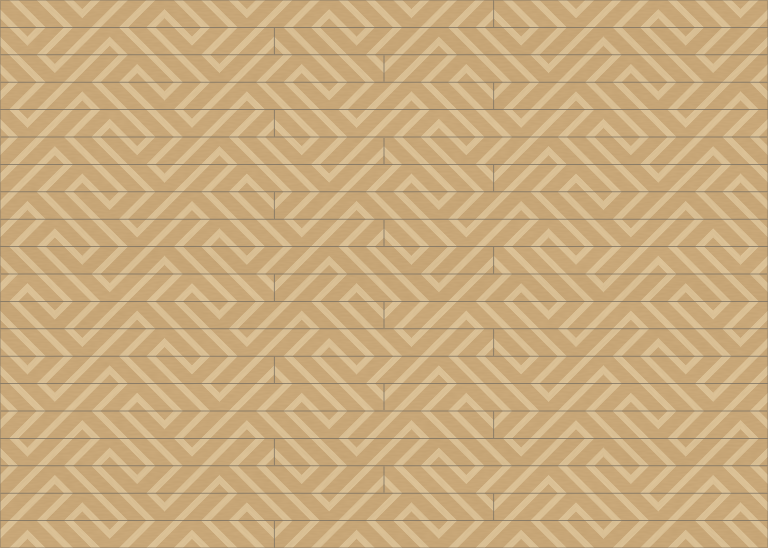
This pattern is drawn by a Shadertoy shader. Its source:

```glsl
// Wooden planks inlaid with pale diagonal bands that fold into interlocking hooks.
// Each square cell slants its bands left or right in runs of three cells; the runs
// drift from row to row, and seams, end joints and faint gradient-noise grain lie on top.

const vec2  CELLS       = vec2(28.0, 20.0);  // cells across, plank rows down
const float RUN         = 3.0;               // cells between folds
const float FIRST_FOLD  = 3.0;               // first valley in the top row
const float ODD_SHIFT   = 4.0;               // extra offset of every second row
const float BAND_WIDTH  = 1.0 / 3.0;         // share of a cell
const float SEAM_WIDTH  = 0.027;
const float FIRST_JOINT = 10.0;
const float JOINT_STEP  = 4.0;
const float GRAIN       = 0.018;
const float TONE_SPREAD = 0.010;
const vec3  WOOD  = vec3(0.782, 0.652, 0.467);
const vec3  INLAY = vec3(0.854, 0.752, 0.582);
const vec3  SEAM  = vec3(0.46, 0.43, 0.38);

float hash(vec2 p) {
    p = fract(p * vec2(0.1031, 0.1137));
    p += dot(p, p.yx + 33.33);
    return fract((p.x + p.y) * p.x * 17.0);
}

float cornerSlope(vec2 corner, vec2 offset) {
    float angle = 6.2832 * hash(corner);
    return dot(vec2(cos(angle), sin(angle)), offset);
}

float gradientNoise(vec2 p) {
    vec2 i = floor(p), f = fract(p);
    vec2 u = f * f * f * (f * (f * 6.0 - 15.0) + 10.0);
    vec2 e = vec2(1.0, 0.0);
    float low  = mix(cornerSlope(i, f), cornerSlope(i + e, f - e), u.x);
    float high = mix(cornerSlope(i + e.yx, f - e.yx), cornerSlope(i + 1.0, f - 1.0), u.x);
    return mix(low, high, u.y);
}

// Position of the end joint in a plank row
float jointOf(float row) {
    return FIRST_JOINT + JOINT_STEP * mod(row + 2.0, 3.0);
}

// +1 where bands rise to the right, -1 where they fall
float slantOf(vec2 cell) {
    float valley = FIRST_FOLD - floor(cell.y / 2.0) + ODD_SHIFT * mod(cell.y, 2.0);
    float phase = mod(cell.x - valley + 0.5, 2.0 * RUN);
    return phase < RUN ? 1.0 : -1.0;
}

// Share of a pixel covered by a thin line at the given distance
float lineCoverage(float dist, float width, float pixel) {
    float peak = min(1.0, width / pixel);
    return clamp((0.5 * width - dist) / pixel + 0.5, 0.0, peak);
}

void mainImage(out vec4 fragColor, in vec2 fragCoord) {
    // Cell space, rows counted from the top
    vec2 uv = fragCoord / iResolution.xy;
    vec2 p = vec2(uv.x, 1.0 - uv.y) * CELLS;
    float pixel = CELLS.x / iResolution.x;
    vec2 cell = floor(p);
    float joint = jointOf(cell.y);
    float board = step(joint, p.x);

    // Folded inlay bands
    float slant = slantOf(cell);
    float bandEdge = abs(fract(p.y + slant * p.x) - 0.5) - 0.5 * BAND_WIDTH;
    float inlay = 1.0 - smoothstep(-0.7 * pixel, 0.7 * pixel, bandEdge);

    // Grain runs along the plank in the wood and along the band in the inlay
    float woodGrain = gradientNoise(p * vec2(3.0, 14.0) + cell.y * 7.3);
    vec2 bandAxes = vec2(p.x - slant * p.y, p.y + slant * p.x);
    float inlayGrain = gradientNoise(bandAxes * vec2(2.0, 12.0) + 40.0);
    float tone = TONE_SPREAD * (hash(vec2(cell.y + 3.0, board + 11.0)) - 0.5);
    vec3 color = mix(WOOD + GRAIN * woodGrain, INLAY + GRAIN * inlayGrain, inlay) + tone;

    // Seams between rows, end joints and the outer ends
    float rowGap = abs(p.y - floor(p.y + 0.5));
    float endGap = min(abs(p.x - joint), min(p.x, CELLS.x - p.x));
    float seam = lineCoverage(min(rowGap, endGap), SEAM_WIDTH, pixel);
    color = mix(color, SEAM, seam);

    fragColor = vec4(color, 1.0);
}
```
